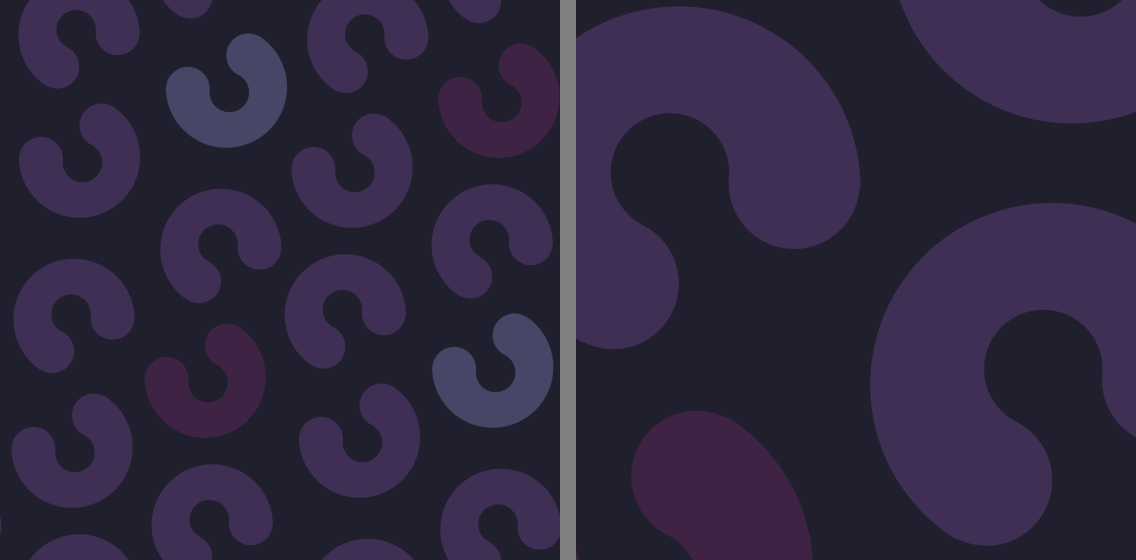
Left, the full canvas; right, a detail of the centre.
Write a WebGL 1 fragment shader that draws this pattern.

```glsl
precision highp float;
// Thick rounded hooks on a dark ground, in four staggered columns of four.
// Each hook is an off-centre ring cut by a wedge and capped with round lobes;
// alternate hooks are turned half round, and periodic waves nudge them about.

uniform vec2 u_resolution;

// Lengths are in cells; GRID must be a multiple of four to tile.
#define GRID 4.0
#define HOLE_RADIUS 0.141
#define LOBE_RADIUS 0.156
#define OUTER_RADIUS 0.433
#define OUTER_SHIFT 0.043
#define HALF_OPENING 0.977
#define TILT 1.065
#define FIRST_ROW 0.212
#define GROUND vec3(0.124, 0.122, 0.175)
#define PURPLE vec3(0.251, 0.184, 0.329)
#define PLUM vec3(0.243, 0.139, 0.267)
#define SLATE vec3(0.275, 0.278, 0.400)

const float HALF_PI = 1.5707963;

// Signed distance to a hook around its hole, opening towards +x.
float hookDistance(vec2 p) {
  p.y = abs(p.y);
  vec2 edge = vec2(cos(HALF_OPENING), sin(HALF_OPENING));
  float lobe = length(p - edge * (HOLE_RADIUS + LOBE_RADIUS)) - LOBE_RADIUS;
  float outer = length(p - vec2(OUTER_SHIFT, 0.0)) - OUTER_RADIUS;
  float ring = max(outer, HOLE_RADIUS - length(p));
  float side = edge.x * p.y - edge.y * p.x;
  return side > 0.0 ? min(ring, lobe) : lobe;
}

// Irregular placement from waves that repeat every four cells.
vec2 nudge(vec2 id) {
  float a = HALF_PI * (id.x + id.y);
  float x = 0.044 + 0.049 * cos(HALF_PI * id.y) + 0.027 * sin(a) - 0.031 * cos(a);
  float y = 0.024 * cos(2.0 * a) - 0.036 * sin(a) - 0.016 * cos(a);
  return vec2(x, y);
}

// Accents fall on every other hook of the odd columns.
vec3 hookColor(vec2 id) {
  bool accent = mod(id.x, 2.0) > 0.5 && mod(id.y, 2.0) < 0.5;
  vec3 accentColor = mod(id.x + id.y, 4.0) < 1.5 ? SLATE : PLUM;
  return accent ? accentColor : PURPLE;
}

void main() {
  // Cell coordinates, with rows counted downwards.
  vec2 uv = gl_FragCoord.xy / u_resolution;
  vec2 p = GRID * vec2(uv.x, 1.0 - uv.y);
  float pixel = GRID / min(u_resolution.x, u_resolution.y);
  vec2 axis = vec2(cos(TILT), sin(TILT));
  vec3 color = GROUND;

  // Nearby hooks in this column and its neighbours.
  for (int i = -1; i <= 1; i++) {
    float column = floor(p.x) + float(i);
    float drop = FIRST_ROW + 0.5 * mod(column, 2.0);
    float nearestRow = floor(p.y - drop + 0.5);
    for (int j = -1; j <= 1; j++) {
      float row = nearestRow + float(j);
      vec2 id = mod(vec2(column, row), GRID);
      vec2 center = vec2(column + 0.5, row + drop) + nudge(id);

      // Half turn on alternate cells, then align with the opening.
      float turn = mod(id.x + id.y, 2.0) < 0.5 ? 1.0 : -1.0;
      vec2 q = turn * (p - center) + vec2(0.018, 0.008);
      q = vec2(dot(q, axis), axis.x * q.y - axis.y * q.x);

      float cover = 1.0 - smoothstep(-0.75 * pixel, 0.75 * pixel, hookDistance(q));
      color = mix(color, hookColor(id), cover);
    }
  }
  gl_FragColor = vec4(color, 1.0);
}
```
